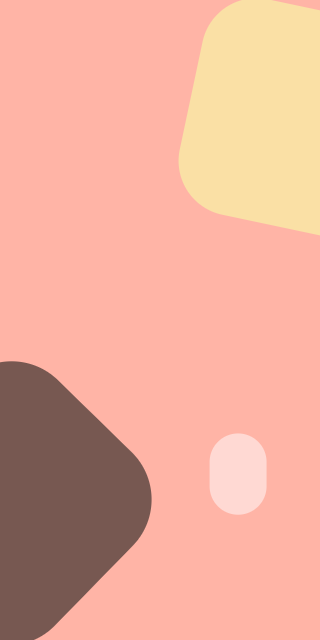
Write a Shadertoy shader that draws this background.

```glsl
#define BACKDROP vec3(1.0, 0.706, 0.651)
#define CREAM vec3(0.98, 0.878, 0.647)
#define COCOA vec3(0.467, 0.345, 0.318)
#define BLUSH vec3(1.0, 0.851, 0.827)
#define CREAM_TILT -11.95
#define COCOA_TILT -44.3

// Signed distance to a rounded box turned by a tilt in degrees
float roundedBox(vec2 p, vec2 center, vec2 halfSize, float radius, float tilt) {
    float a = radians(tilt);
    vec2 d = p - center;
    d = vec2(cos(a) * d.x + sin(a) * d.y, cos(a) * d.y - sin(a) * d.x);
    vec2 q = abs(d) - halfSize + radius;
    return length(max(q, 0.0)) + min(max(q.x, q.y), 0.0) - radius;
}

// Antialiased coverage, one pixel wide
float coverage(float dist) {
    return clamp(0.5 - dist * iResolution.x, 0.0, 1.0);
}

void mainImage(out vec4 fragColor, in vec2 fragCoord) {
    // Canvas width is one unit
    vec2 p = fragCoord / iResolution.x;

    float creamTile = roundedBox(p, vec2(0.934, 1.630), vec2(0.344), 0.172, CREAM_TILT);
    float cocoaTile = roundedBox(p, vec2(0.030, 0.427), vec2(0.368, 0.381), 0.207, COCOA_TILT);
    float blushPill = roundedBox(p, vec2(0.744, 0.5185), vec2(0.089, 0.127), 0.089, 0.0);

    // Flat layers over the backdrop
    vec3 color = BACKDROP;
    color = mix(color, CREAM, coverage(creamTile));
    color = mix(color, COCOA, coverage(cocoaTile));
    color = mix(color, BLUSH, coverage(blushPill));

    fragColor = vec4(color, 1.0);
}
```
